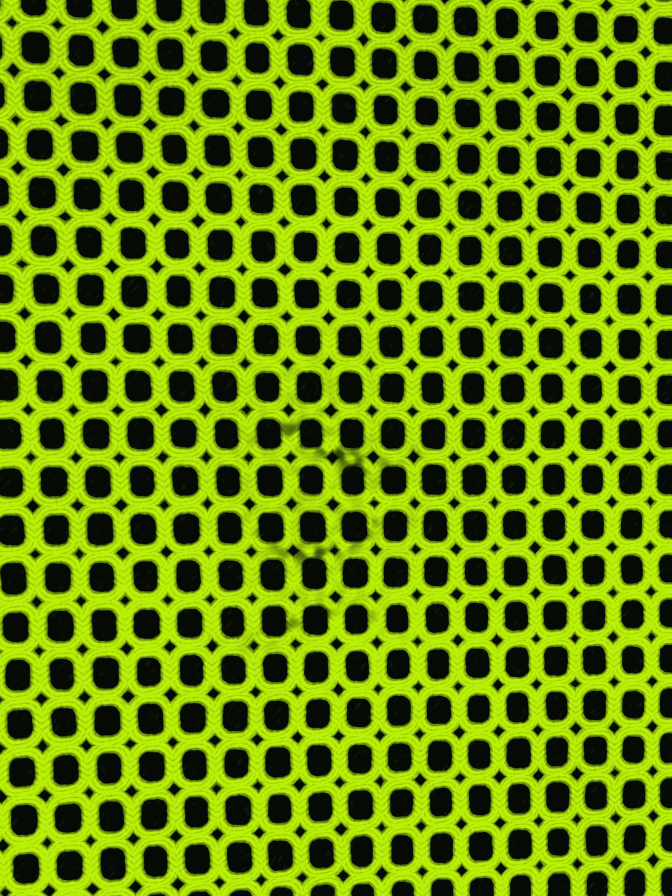
This texture is drawn by a WebGL 1 fragment shader. Its source:

```glsl
precision highp float;
uniform vec2 u_resolution;

#define LIME vec3(0.73, 0.94, 0.03)
#define SHADE vec3(0.20, 0.30, 0.05)
#define BACKING vec3(0.027, 0.045, 0.02)
#define CELL_HALF vec2(0.5, 0.57)
#define HOLE_HALF vec2(0.285, 0.355)
#define HOLE_ROUND 0.21
#define GAP_SIZE 0.125
#define WARP 0.045
#define FUZZ 0.022
#define STITCH_DEPTH 0.24
#define SMUDGE 0.75

vec2 hash2(vec2 p) {
  p = vec2(dot(p, vec2(127.1, 311.7)), dot(p, vec2(269.5, 183.3)));
  return fract(sin(p) * 43758.5453);
}

float gradientNoise(vec2 p) {
  vec2 i = floor(p), f = fract(p);
  vec2 w = f * f * f * (f * (f * 6.0 - 15.0) + 10.0);
  vec2 e = vec2(1.0, 0.0);
  float a = dot(hash2(i) * 2.0 - 1.0, f);
  float b = dot(hash2(i + e.xy) * 2.0 - 1.0, f - e.xy);
  float c = dot(hash2(i + e.yx) * 2.0 - 1.0, f - e.yx);
  float d = dot(hash2(i + e.xx) * 2.0 - 1.0, f - e.xx);
  return mix(mix(a, b, w.x), mix(c, d, w.x), w.y);
}

// Canvas position (y down) to cell units, with stretch and slant of the cloth
vec2 clothCoords(vec2 p) {
  float column = 14.7 * p.x + 1.4 * p.x * p.x - 0.97;
  column -= (p.y - 0.273) * (0.9 - 0.7 * p.x);
  float row = (p.y - 0.268 - 0.017 * p.x) * (18.5 + 1.5 * p.x);
  return vec2(column, row);
}

float roundedBox(vec2 p, vec2 halfSize, float r) {
  vec2 q = abs(p) - halfSize + r;
  return length(max(q, 0.0)) + min(max(q.x, q.y), 0.0) - r;
}

// Dark patchy bands across the middle
float smudgeMask(vec2 p) {
  float m = 0.0;
  for (int i = 0; i < 3; i++) {
    float k = float(i);
    vec2 d = p - vec2(0.49 - 0.01 * k, 0.50 + 0.098 * k);
    d.y -= 0.02 * sin(d.x * 22.0 + k * 2.0);
    d /= vec2(0.09, 0.013);
    m += exp(-dot(d, d)) * (1.0 - 0.2 * k);
  }
  float patches = smoothstep(-0.2, 0.35, gradientNoise(p * vec2(48.0, 64.0)));
  vec2 halo = (p - vec2(0.47, 0.53)) / vec2(0.12, 0.16);
  return m * patches + 0.2 * exp(-dot(halo, halo)) * patches;
}

void main() {
  vec2 p = gl_FragCoord.xy / u_resolution;
  p.y = 1.0 - p.y;
  float edge = 14.0 / u_resolution.x;

  vec2 cloth = clothCoords(p);
  cloth += WARP * vec2(gradientNoise(cloth * 1.3), gradientNoise(cloth * 1.3 + 37.0));
  vec2 cell = floor(cloth + 0.5);
  vec2 q = (cloth - cell) * CELL_HALF * 2.0;
  vec2 corner = abs(q) - CELL_HALF;

  // Large openings at cell centres, small diamonds at cell corners
  vec2 holeSize = HOLE_HALF + 0.03 * (hash2(cell) - 0.5);
  float holeDist = roundedBox(q, holeSize, HOLE_ROUND);
  float gapSize = GAP_SIZE + 0.05 * (hash2(floor(cloth) + 71.0).x - 0.5);
  float gapDist = (abs(corner.x) + abs(corner.y) - gapSize) * 0.707;
  float fuzz = FUZZ * gradientNoise(cloth * 9.0);
  float yarnDist = min(holeDist, gapDist) + fuzz;
  float cover = smoothstep(-edge, edge, yarnDist);

  // Chevron stitches on the bars, strands curving round the joints
  float wobble = 1.2 * gradientNoise(cloth * 4.0);
  float chevron = sin(q.y * 42.0 + abs(corner.x) * 34.0 + wobble);
  float strands = sin(holeDist * 58.0 + q.x * q.y * 14.0 + wobble);
  float joint = smoothstep(0.16, 0.36, abs(q.y));
  float stitch = 0.5 + 0.5 * mix(chevron, strands, joint);

  // Rounded yarn lighting
  float light = mix(0.42, 1.08, smoothstep(-0.01, 0.10, yarnDist));
  light -= STITCH_DEPTH * stitch * stitch;
  light += 0.22 * gradientNoise(cloth * 13.0) + 0.10 * gradientNoise(p * 5.0);
  light *= 1.0 - 0.08 * smoothstep(0.5, 0.0, p.y);
  vec3 yarn = mix(SHADE, LIME, clamp(light, 0.0, 1.0));
  yarn = mix(yarn, BACKING * 2.5, clamp(SMUDGE * smudgeMask(p), 0.0, 0.8));

  // Faint fibres in the dark backing
  vec2 fibre = vec2(cloth.x + cloth.y, cloth.y - cloth.x) * vec2(9.0, 3.0);
  float glint = smoothstep(0.15, 0.55, gradientNoise(fibre));
  vec3 backing = BACKING * (0.85 + 1.5 * glint);

  gl_FragColor = vec4(mix(backing, yarn, cover), 1.0);
}
```
